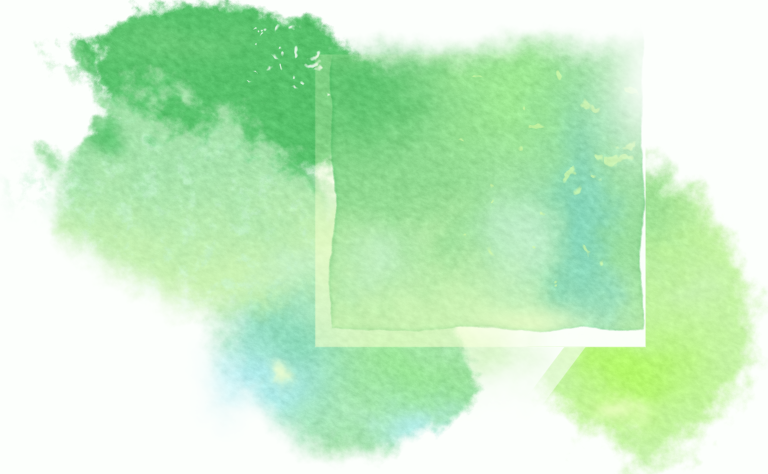
This background is drawn by a Shadertoy shader. Its source:

```glsl
const vec3 PAPER   = vec3(0.99, 1.00, 0.99);
const vec3 EMERALD = vec3(0.34, 0.76, 0.42);
const vec3 LEAF    = vec3(0.57, 0.86, 0.57);
const vec3 MINT    = vec3(0.76, 0.94, 0.81);
const vec3 PALE    = vec3(0.79, 0.95, 0.70);
const vec3 LIME    = vec3(0.72, 0.97, 0.47);
const vec3 CREAM   = vec3(0.95, 1.00, 0.80);
const vec3 TEAL    = vec3(0.49, 0.83, 0.73);
const vec3 SKY     = vec3(0.70, 0.93, 0.95);
const vec4 SHEET   = vec4(0.700, 0.308, 1.355, 0.960); // left, bottom, right, top
const vec4 FRAME   = vec4(0.665, 0.268, 1.362, 0.885);
const float EDGE_WARP = 0.10;
const float GRAIN = 0.11;

vec2 hash2(vec2 p) {
    vec3 h = fract(vec3(p.xyx) * vec3(0.1031, 0.1030, 0.0973));
    h += dot(h, h.yzx + 33.33);
    return fract((h.xx + h.yz) * h.zy);
}

float gradientNoise(vec2 p) {
    vec2 i = floor(p), f = fract(p), u = f * f * f * (f * (f * 6.0 - 15.0) + 10.0);
    vec2 o = vec2(0.0, 1.0);
    float a = dot(hash2(i) * 2.0 - 1.0, f);
    float b = dot(hash2(i + o.yx) * 2.0 - 1.0, f - o.yx);
    float c = dot(hash2(i + o.xy) * 2.0 - 1.0, f - o.xy);
    float d = dot(hash2(i + o.yy) * 2.0 - 1.0, f - o.yy);
    return mix(mix(a, b, u.x), mix(c, d, u.x), u.y);
}

float fbm(vec2 p) {
    float sum = 0.0, amp = 0.6;
    for (int i = 0; i < 5; i++) {
        sum += amp * gradientNoise(p);
        p = mat2(1.6, 1.2, -1.2, 1.6) * p + 17.3;
        amp *= 0.55;
    }
    return sum;
}

float ellipse(vec2 p, vec2 center, vec2 radius, float angle) {
    float c = cos(angle), s = sin(angle);
    vec2 q = mat2(c, -s, s, c) * (p - center);
    return (length(q / radius) - 1.0) * min(radius.x, radius.y);
}

float box(vec2 p, vec4 b) {
    vec2 q = abs(p - 0.5 * (b.xy + b.zw)) - 0.5 * (b.zw - b.xy);
    return length(max(q, 0.0)) + min(max(q.x, q.y), 0.0);
}

float cover(float d, float soft) { return 1.0 - smoothstep(-soft, soft, d); }

void tint(inout vec3 col, vec2 p, vec3 pigment, vec2 center, vec2 radius, float amount) {
    vec2 q = (p - center) / radius;
    col = mix(col, pigment, amount * exp(-dot(q, q)));
}

// Irregular dots scattered inside a rectangle
float flecks(vec2 p, vec2 low, vec2 high, float size, float seed) {
    float sum = 0.0;
    for (int i = 0; i < 26; i++) {
        vec2 r = hash2(vec2(float(i) * 7.0 + seed, seed * 3.0));
        float radius = size * (0.25 + 0.75 * r.x * r.y);
        sum = max(sum, cover(length(p - mix(low, high, r)) - radius, 0.003));
    }
    return sum;
}

void mainImage(out vec4 fragColor, in vec2 fragCoord) {
    vec2 p = fragCoord / iResolution.y;
    float px = 1.0 / iResolution.y;
    float blot = fbm(p * 7.0), rough = fbm(p * 24.0 + 5.0);
    float warp = EDGE_WARP * (blot + 0.5 * rough);
    vec2 w = p + 0.09 * vec2(blot, fbm(p * 7.0 + 40.0));
    vec3 col = PAPER;

    // Lime wash at the right, cut by a slanted pale strip
    vec3 wash = mix(PALE, LIME, 0.25 + 0.5 * blot);
    tint(wash, w, LIME * vec3(0.97, 1.0, 0.85), vec2(1.33, 0.22), vec2(0.13, 0.09), 0.95);
    tint(wash, w, LEAF, vec2(1.37, 0.56), vec2(0.09, 0.11), 0.7);
    tint(wash, w, CREAM, vec2(1.31, 0.14), vec2(0.05, 0.03), 0.7);
    float slant = (p.x - 1.075) - 0.75 * (p.y - 0.114);
    float cut = 0.45 * smoothstep(-px, px, slant) + 0.55 * smoothstep(-px, px, slant - 0.045);
    cut = max(cut, step(FRAME.y, p.y));
    col = mix(col, wash, cut * cover(ellipse(p, vec2(1.345, 0.34), vec2(0.235, 0.30), 0.12) + warp, 0.035));
    tint(col, w, PALE, vec2(1.03, 0.245), vec2(0.10, 0.065), 0.65);

    // Cool wash at the bottom
    wash = mix(LEAF, MINT, 0.4 + blot);
    tint(wash, w, SKY, vec2(0.54, 0.19), vec2(0.15, 0.12), 0.9);
    tint(wash, w, TEAL, vec2(0.61, 0.31), vec2(0.10, 0.10), 0.6);
    tint(wash, w, vec3(0.60, 0.91, 0.58), vec2(0.85, 0.22), vec2(0.11, 0.08), 0.8);
    tint(wash, w, SKY, vec2(0.90, 0.10), vec2(0.10, 0.06), 0.75);
    tint(wash, w, CREAM, vec2(0.57, 0.22), vec2(0.018, 0.022), 0.9);
    float pool = ellipse(p, vec2(0.73, 0.255), vec2(0.275, 0.195), -0.40) + 0.6 * warp;
    col = mix(col, wash, cover(pool, mix(0.045, 0.012, smoothstep(0.6, 0.95, p.x))));
    tint(col, w, SKY, vec2(0.50, 0.20), vec2(0.06, 0.06), 0.5);

    // Large wash at the left: dark crown over a pale body
    wash = mix(PALE, mix(LEAF, MINT, 0.45), smoothstep(0.38, 0.68, p.y + 0.15 * blot));
    wash = mix(wash, MINT, smoothstep(0.02, 0.3, rough) * 0.5);
    float crown = p.y - (0.852 - 0.485 * (p.x - 0.20));
    wash = mix(wash, EMERALD, smoothstep(-0.06, 0.05, crown + 0.20 * blot + 0.14 * rough));
    tint(wash, w, LEAF, vec2(0.38, 0.91), vec2(0.14, 0.05), 0.3);
    tint(wash, w, EMERALD, vec2(0.215, 0.715), vec2(0.035, 0.04), 0.9);
    tint(wash, w, MINT, vec2(0.63, 0.42), vec2(0.09, 0.05), 0.6);
    wash = mix(wash, PAPER, 0.8 * flecks(w, vec2(0.50, 0.80), vec2(0.68, 0.95), 0.007, 3.0));
    float stain = min(ellipse(p, vec2(0.51, 0.81), vec2(0.37, 0.165), -0.22),
                      ellipse(p, vec2(0.42, 0.565), vec2(0.32, 0.195), -0.30));
    stain = max(stain, 0.085 - length(p - vec2(0.115, 0.757)));
    float soft = mix(0.055, 0.012, smoothstep(0.35, 0.75, p.y));
    col = mix(col, wash, cover(stain + 0.7 * warp, soft));
    tint(col, p, MINT, vec2(0.08, 0.61), vec2(0.07, 0.05), 0.5 * smoothstep(-0.1, 0.25, rough));

    // Translucent frame with crisp edges
    float veil = mix(0.62, 0.25, smoothstep(0.42, 0.75, p.y));
    veil = mix(veil, 0.97, smoothstep(0.98, 1.18, p.x));
    col = mix(col, mix(CREAM, PAPER, smoothstep(0.9, 1.2, p.x)), veil * cover(box(p, FRAME), px));

    // Square wash, open at the top
    wash = mix(PALE, LEAF, smoothstep(0.28, 0.62, p.y + 0.2 * blot));
    tint(wash, w, EMERALD, vec2(0.76, 0.83), vec2(0.17, 0.16), 0.9);
    tint(wash, w, MINT, vec2(0.79, 0.45), vec2(0.07, 0.06), 0.6);
    tint(wash, w, vec3(0.61, 0.92, 0.56), vec2(1.08, 0.80), vec2(0.14, 0.12), 0.85);
    tint(wash, w, MINT, vec2(1.10, 0.50), vec2(0.08, 0.14), 0.85);
    tint(wash, w, TEAL, vec2(1.24, 0.51), vec2(0.08, 0.25), 0.9);
    tint(wash, w, LEAF, vec2(1.33, 0.50), vec2(0.04, 0.22), 0.6);
    tint(wash, p, CREAM, vec2(1.12, 0.32), vec2(0.11, 0.03), 0.6);
    wash = mix(wash, LIME * 0.5 + CREAM * 0.5, 0.65 * flecks(w, vec2(0.98, 0.36), vec2(1.32, 0.86), 0.012, 11.0));
    float sheet = box(p, SHEET) + 0.018 * gradientNoise(p * 8.0) + 0.006 * rough;
    wash -= vec3(0.12, 0.06, 0.08) * exp(-abs(sheet) / 0.004);
    float fade = 1.0 - smoothstep(0.83, 0.93, p.y + 0.5 * warp - 0.02 * smoothstep(0.8, 1.2, p.x));
    vec2 corner = (p - vec2(1.38, 0.83)) / vec2(0.11, 0.17);
    fade *= 1.0 - 0.95 * exp(-dot(corner, corner));
    col = mix(col, wash, 0.96 * fade * cover(sheet, 0.003));

    // Paper grain shows only where pigment lies
    float pigment = clamp((PAPER.r - col.r) * 3.0, 0.0, 1.0);
    float grain = fbm(mat2(0.9, 0.45, -0.45, 0.9) * p * vec2(55.0, 85.0));
    col += GRAIN * pigment * (grain + 0.4 * rough);
    fragColor = vec4(clamp(col, 0.0, 1.0), 1.0);
}
```
